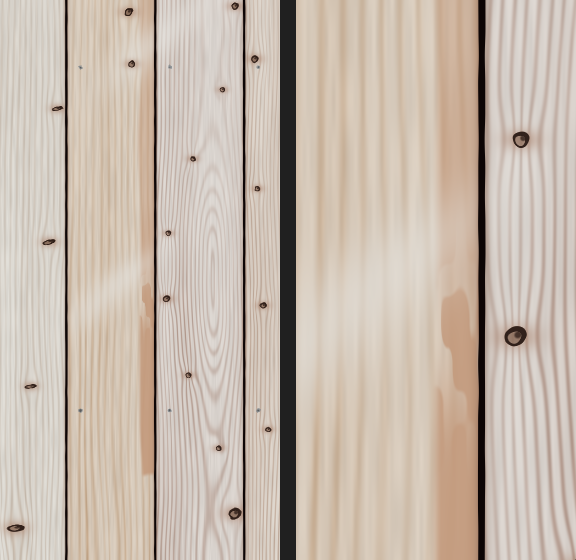
Left: the whole. Right: its middle third, enlarged.
This texture is drawn by a Shadertoy shader. Its source:

```glsl
// Four pale, weathered softwood planks standing upright with dark gaps between.
// Grain is a warped field per plank, bent around looped knots; a worn orange
// stain, nail heads and soft diagonal light finish the surface.
#define PLANK_WIDTH 0.3175
#define FIRST_GAP 0.237
#define GAP_HALF 0.004
#define GRAIN_STRENGTH 0.62
#define FIBRE_STRENGTH 0.05
#define STAIN_BOTTOM 0.29
#define HEART vec2(0.763, 1.0)

const vec3 GAP_COLOR = vec3(0.05, 0.02, 0.02);
const vec3 KNOT_DARK = vec3(0.15, 0.09, 0.07);
const vec3 KNOT_WOOD = vec3(0.50, 0.39, 0.32);
const vec3 HALO_COLOR = vec3(0.66, 0.49, 0.40);
const vec3 STAIN_COLOR = vec3(0.76, 0.59, 0.47);
const vec3 LIGHT_COLOR = vec3(0.89, 0.88, 0.86);

// Per plank: base colour, grain colour, grain lines per unit
const vec3 BASE[4] = vec3[4](vec3(0.87, 0.86, 0.835), vec3(0.85, 0.805, 0.75),
                             vec3(0.86, 0.84, 0.82), vec3(0.865, 0.835, 0.80));
const vec3 GRAIN[4] = vec3[4](vec3(0.75, 0.69, 0.63), vec3(0.74, 0.61, 0.48),
                              vec3(0.63, 0.50, 0.44), vec3(0.68, 0.56, 0.48));
const vec4 GRAIN_FREQ = vec4(50, 40, 72, 70);
// Knots per plank: count, highest y, vertical step, mean position across
const vec4 KNOTS[4] = vec4[4](vec4(4, 1.60, 0.494, 0.65), vec4(2, 1.927, 0.161, 0.8),
                              vec4(8, 1.964, 0.258, 0.5), vec4(4, 1.773, 0.43, 0.2));
const vec4 KNOT_SWAY = vec4(0.25, -0.1, 0.4, -0.08);

float hash(vec2 p) {
    vec3 q = fract(p.xyx * 0.1031);
    q += dot(q, q.yzx + 33.33);
    return fract((q.x + q.y) * q.z);
}
float noise(vec2 p) {
    vec2 i = floor(p), f = fract(p);
    f = f * f * (3.0 - 2.0 * f);
    return mix(mix(hash(i), hash(i + vec2(1, 0)), f.x),
               mix(hash(i + vec2(0, 1)), hash(i + vec2(1, 1)), f.x), f.y);
}
// Antialiased coverage of a signed distance
float fill(float d) { return clamp(0.5 - d * iResolution.x, 0.0, 1.0); }

// Soft diagonal streak of light
float lightBand(vec2 p, vec2 center, float width) {
    vec2 d = p - center;
    float across = (d.y - 0.75 * d.x + 0.04 * noise(p * 7.0)) / width;
    return exp(-across * across - d.x * d.x * 28.0);
}

void mainImage(out vec4 fragColor, in vec2 fragCoord) {
    vec2 p = fragCoord / iResolution.xy * vec2(1, 2);
    float t = (p.x - FIRST_GAP) / PLANK_WIDTH, u = fract(t);
    int id = int(clamp(floor(t) + 1.0, 0.0, 3.0));
    float fid = float(id), left = FIRST_GAP + (fid - 1.0) * PLANK_WIDTH;

    // Grain field: nearly vertical, with closed ovals around the heart
    float g = p.x + 0.022 * noise(vec2(p.x * 5.0 + fid * 9.0, p.y * 2.2));
    if (id == 2) {
        vec2 d = p - HEART;
        float rise = 0.085 * (1.0 - exp(-d.y * d.y / 0.13));
        d.x += 0.016 * (noise(vec2(p.y * 4.0, 3)) - 0.5);
        g = length(vec2(d.x, rise)) + 0.01 * noise(p * vec2(9, 4));
    }

    // Knots bend the grain and leave halo, rim and wood masks
    float halo = 0.0, rim = 0.0, wood = 0.0;
    vec4 knots = KNOTS[id];
    for (float k = 0.0; k < knots.x; k++) {
        float rnd = hash(vec2(k + 3.0, fid * 7.0 + 2.0));
        float across = knots.w + KNOT_SWAY[id] * cos(0.88 * k);
        vec2 d = p - vec2(left + PLANK_WIDTH * across, knots.y - knots.z * k + 0.06 * (rnd - 0.5));
        float r = mix(0.009, 0.015, rnd);
        if (k > knots.x - 1.5 && id % 2 == 0) r += 0.009;
        vec2 bend = d / (r * vec2(2.4, 4.5)), glow = d / (r * vec2(2.2, 1.3));
        g -= 0.75 * d.x * exp(-dot(bend, bend));
        halo = max(halo, exp(-dot(glow, glow)));
        d.y -= 0.3 * d.x * (rnd - 0.2);
        vec2 e = d * (id == 0 ? vec2(0.65, 1.7) : vec2(1, 1.05));
        float dist = length(e) + 0.004 * (noise(p * 110.0) - 0.5) - r;
        float thick = r * (0.14 + 0.16 * smoothstep(-r, r, d.x + d.y));
        wood = max(wood, fill(dist) * mix(0.5, 1.0, rnd));
        rim = max(rim, fill(abs(dist + thick) - thick));
        rim = max(rim, 0.8 - 0.8 * smoothstep(0.2 * r, 0.5 * r, length(e - 0.2 * r)));
    }

    // Growth lines of uneven weight, broad tone and fine fibres
    float phase = g * GRAIN_FREQ[id] + 0.6 * noise(vec2(g * 30.0, p.y * 1.5));
    float line = pow(0.5 + 0.5 * sin(6.2832 * phase), 2.5);
    float weight = 0.35 + 0.65 * noise(vec2(g * 22.0 + fid * 5.0, p.y * 1.3));
    weight *= 1.15 - 0.25 * p.y;
    if (id == 2) weight *= mix(1.15, 0.6, smoothstep(0.25, 0.65, u));
    float tone = noise(vec2(g * 18.0 + fid * 31.0, p.y * 1.1));
    vec3 col = mix(BASE[id], GRAIN[id], GRAIN_STRENGTH * line * weight + 0.22 * tone * tone);
    col += FIBRE_STRENGTH * (noise(p * vec2(230, 14)) - 0.5);

    // Worn, chipped stain down the right of the second plank
    if (id == 1) {
        float edge = 0.8 + 0.12 * (noise(vec2(p.y * 4.0, 7)) - 0.4), y = (p.y - 0.93) / 0.09;
        float stain = smoothstep(edge - 0.02, edge + 0.03, u) * mix(0.85, 0.42, smoothstep(0.95, 1.35, p.y));
        stain *= smoothstep(0.0, 0.02, p.y - STAIN_BOTTOM - 0.04 * noise(vec2(p.x * 45.0, 1)));
        stain *= 1.0 - 0.8 * smoothstep(0.55, 0.68, noise(p * vec2(70, 20))) * exp(-y * y);
        col = mix(col, STAIN_COLOR, stain);
    }

    // Diagonal light, knots, two rows of nail heads
    float light = lightBand(p, vec2(0.56, 1.88), 0.08) + lightBand(p, vec2(0.42, 1.01), 0.07);
    col = mix(col, LIGHT_COLOR, 0.6 * min(light, 1.0));
    col = mix(col, HALO_COLOR, 0.6 * halo);
    col = mix(mix(col, KNOT_WOOD, 0.85 * wood), KNOT_DARK, 0.9 * rim);
    float nail = length(vec2((u - 0.16) * PLANK_WIDTH, p.y - (p.y > 1.1 ? 1.76 : 0.534)));
    nail += 0.005 * (noise(p * 160.0) - 0.5);
    col = mix(mix(col, vec3(0.5, 0.53, 0.55), 0.8 * fill(nail - 0.007)), vec3(0.22), 0.6 * fill(nail - 0.003));

    // Plank edges and gaps
    float gap = abs(t - round(t)) * PLANK_WIDTH + 0.0012 * (noise(vec2(p.y * 30.0, fid)) - 0.5) - GAP_HALF;
    col = mix(col, HALO_COLOR * 0.8, 0.5 * exp(-max(gap, 0.0) / 0.004));
    fragColor = vec4(mix(col, GAP_COLOR, fill(gap)), 1);
}
```
